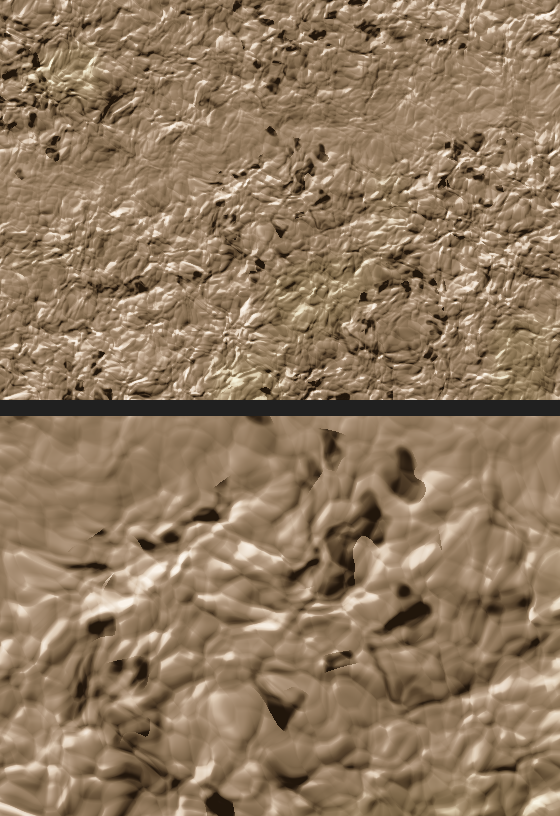
Top, the full canvas; bottom, a detail of the centre.
This texture is drawn by a WebGL 2 fragment shader. Its source:

```glsl
#version 300 es
precision highp float;
// Wet, lumpy brown mud with sunlit glints, ragged pits, crevices and a smoother band.

#define LIGHT_DIR normalize(vec2(-0.5, 0.85))
#define LIGHT_STEP 0.0024
#define GRAIN_ANGLE 0.2
#define CONTRAST 1.15
#define SPECKLE 1.0
#define GLINT_GAIN 1.05
#define PIT_SCALE 26.0
#define PIT_SHARE 0.42
#define PIT_DEPTH 2.2
#define CREVICE_DEPTH 1.3
#define BAND_WIDTH 0.085
#define MOSS_TINT 0.25

uniform vec2 u_resolution;
out vec4 fragColor;

vec2 hash2(vec2 p) {
    vec3 q = fract(p.xyx * vec3(0.1031, 0.1030, 0.0973));
    q += dot(q, q.yzx + 33.33);
    return fract((q.xx + q.yz) * q.zy);
}

// Two independent smooth noise channels.
vec2 noise2(vec2 p) {
    vec2 i = floor(p), f = fract(p);
    f = f * f * (3.0 - 2.0 * f);
    vec2 low = mix(hash2(i), hash2(i + vec2(1, 0)), f.x);
    vec2 high = mix(hash2(i + vec2(0, 1)), hash2(i + 1.0), f.x);
    return mix(low, high, f.y);
}

float noise(vec2 p) {
    return noise2(p).x;
}

// Squared distance to the nearest cell point, and a random value of that cell.
vec2 cells(vec2 p) {
    vec2 base = floor(p), nearest = vec2(9.0, 0.0);
    for (int y = -1; y <= 1; y++)
    for (int x = -1; x <= 1; x++) {
        vec2 id = base + vec2(x, y);
        vec2 d = id + hash2(id) - p;
        float dist = dot(d, d);
        if (dist < nearest.x) nearest = vec2(dist, hash2(id + 71.0).y);
    }
    return nearest;
}

mat2 rotation(float a) {
    return mat2(cos(a), sin(a), -sin(a), cos(a));
}

// Bends space gently so that the lumps lose their regular outline.
vec2 kneaded(vec2 p) {
    p += 0.03 * (noise2(p * 13.0) - 0.5);
    return p + 0.012 * (noise2(rotation(0.7) * p * 43.0) - 0.5);
}

// Mud height: rounded lumps in three sizes, with uneven swell and grit between.
float relief(vec2 p, float rough) {
    vec2 q = kneaded(p);
    float h = 0.32 / 6.0 * noise(q * 6.0);
    float freq = 15.0;
    float steepness = 0.42;
    for (int i = 0; i < 3; i++) {
        h -= rough * steepness / freq * cells(q * freq + float(i) * 19.7).x;
        q = rotation(1.1) * q;
        h += rough * steepness / (freq * 1.5) * noise(q * freq * 1.5);
        freq *= 2.2;
        steepness *= 1.22;
    }
    return h;
}

// Brown ramp; tone is the brightness in deviations from the mean.
vec3 mudColour(float tone) {
    vec3 c = mix(vec3(0.13, 0.085, 0.045), vec3(0.35, 0.27, 0.18), smoothstep(-2.4, -1.3, tone));
    c = mix(c, vec3(0.49, 0.40, 0.29), clamp((tone + 1.34) / 0.73, 0.0, 1.0));
    c = mix(c, vec3(0.59, 0.49, 0.38), clamp((tone + 0.61) / 0.84, 0.0, 1.0));
    c = mix(c, vec3(0.70, 0.60, 0.50), clamp((tone - 0.23) / 0.87, 0.0, 1.0));
    c = mix(c, vec3(0.86, 0.78, 0.69), clamp((tone - 1.10) / 0.86, 0.0, 1.0));
    return mix(c, vec3(0.98, 0.95, 0.91), clamp((tone - 1.96) / 1.6, 0.0, 1.0));
}

void main() {
    vec2 p = gl_FragCoord.xy / u_resolution.y;
    vec2 q = rotation(-GRAIN_ANGLE) * p * vec2(0.95, 1.0) + 7.0;
    vec2 light = rotation(-GRAIN_ANGLE) * LIGHT_DIR;

    // Smooth silted band across the middle, and patchy roughness elsewhere
    float patches = noise(q * 3.2 + 4.0);
    float offset = p.y - 0.55 - 0.16 * p.x + 0.12 * (noise(q * 4.0) - 0.5);
    float band = exp(-offset * offset / (BAND_WIDTH * BAND_WIDTH));
    float rough = mix(0.8 + 0.45 * patches, 0.5, band);

    // Directional light on the relief
    vec2 e = light * LIGHT_STEP;
    float slope = (relief(q - e, rough) - relief(q + e, rough)) / (2.0 * LIGHT_STEP);
    float tone = CONTRAST * slope + 0.35 * (noise(q * 2.3 + 31.0) - 0.5) + 0.2;

    // Directionless mottling of damp and dry grit
    vec2 grit = kneaded(q);
    float mottle = noise(grit * 34.0 + 17.0) + noise(rotation(0.8) * grit * 78.0) - 1.0;
    tone += SPECKLE * rough * mottle;

    // Wet glints on the lit faces
    float gloss = noise(q * 7.0 + 50.0) - 0.5;
    float sparkle = smoothstep(0.4, 0.72, noise(grit * 74.0 + 60.0));
    tone += GLINT_GAIN * sparkle * smoothstep(0.6, 1.5, tone + 1.2 * gloss) * (1.0 - 0.6 * band);

    // Small ragged pits gathered in clusters
    vec2 ragged = grit + 0.018 * (noise2(q * 56.0 + 90.0) - 0.5);
    vec2 pit = cells(ragged * PIT_SCALE);
    float cluster = smoothstep(0.48, 0.85, noise(q * 5.0 + 12.0) + 0.1 * (p.x - 0.7));
    float present = step(1.0 - PIT_SHARE * cluster * (1.0 - 0.5 * band), pit.y);
    float crumbs = 0.24 * (noise(q * 85.0 + 40.0) - 0.5);
    tone -= PIT_DEPTH * present * smoothstep(0.22, 0.02, pit.x + crumbs);

    // Short broken crevices: some along the grain, finer ones in any direction
    float along = abs(noise(ragged * vec2(3.0, 6.0) + 3.0) - 0.5);
    float across = abs(noise(rotation(0.9) * ragged * 13.0 + 23.0) - 0.5);
    float broken = smoothstep(0.5, 0.72, noise(q * 10.0 + 64.0)) * (1.0 - 0.8 * band);
    float crevice = max(smoothstep(0.035, 0.0, along), smoothstep(0.08, 0.0, across));
    tone -= CREVICE_DEPTH * broken * crevice;

    // Faint green film in a few places
    vec3 colour = mudColour(tone);
    float moss = MOSS_TINT * smoothstep(0.66, 0.9, noise(q * 4.5 + 80.0));
    fragColor = vec4(colour * mix(vec3(1.0), vec3(0.93, 0.99, 0.78), moss), 1.0);
}
```
